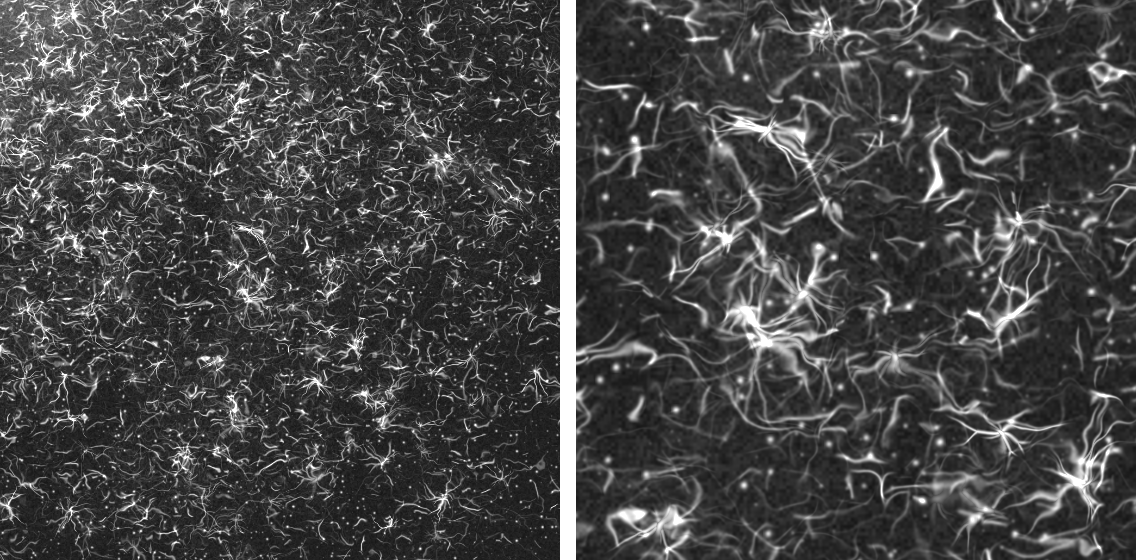
Left, the full canvas; right, a detail of the centre.
Write a WebGL 1 fragment shader that draws this texture.

```glsl
precision highp float;
uniform vec2 u_resolution;

vec4 hash4(vec2 p) {
  vec4 h = fract(p.xyxy * vec4(0.1031, 0.1030, 0.0973, 0.1099));
  h += dot(h, h.wzxy + 33.33);
  return fract((h.xxyz + h.yzzw) * h.zywx);
}

float noise(vec2 p) {
  vec2 i = floor(p), f = fract(p);
  f = f * f * (3.0 - 2.0 * f);
  float low = mix(hash4(i).x, hash4(i + vec2(1.0, 0.0)).x, f.x);
  float high = mix(hash4(i + vec2(0.0, 1.0)).x, hash4(i + 1.0).x, f.x);
  return mix(low, high, f.y);
}

vec2 rotate(vec2 v, float angle) {
  float c = cos(angle), s = sin(angle);
  return vec2(c * v.x + s * v.y, c * v.y - s * v.x);
}

// Tissue is crowded at the upper left and thins toward the lower right
float coverage(vec2 p) {
  float falloff = 1.05 - 0.85 * length(p - vec2(0.15, 1.0));
  float patches = 0.6 * noise(p * 6.0 + 3.0) + 0.4 * noise(p * 14.0);
  return clamp(falloff + 0.6 * (patches - 0.5), 0.06, 1.0);
}

// Short curved strands, mostly lying sideways
float fibres(vec2 p, float scale, float gain) {
  vec2 q = p * scale + scale * 1.7;
  float width = 0.00115 * scale, sum = 0.0;
  for (int j = -1; j <= 1; j++)
  for (int i = -1; i <= 1; i++) {
    vec2 id = floor(q) + vec2(i, j);
    float density = coverage((id + 0.5) / scale - 1.7);
    for (int k = 0; k < 3; k++) {
      vec4 place = hash4(id + float(k) * 17.3);
      vec4 form = hash4(id + float(k) * 11.9 + 71.7);
      if (place.z > density * 1.1 + 0.12) continue;
      float angle = 3.1416 * (place.w - 0.5);
      vec2 v = rotate(q - id - place.xy, angle - 0.25 * sin(2.0 * angle));
      float bend = 1.8 * (form.x - 0.5);
      float extent = 0.2 + 0.5 * form.y;
      float d = (v.y - bend * v.x * v.x) / sqrt(1.0 + 4.0 * bend * bend * v.x * v.x);
      float bright = form.w * form.w * form.w;
      float w = width * (0.85 + 0.3 * form.z + 0.5 * bright);
      float ends = 1.0 - smoothstep(0.5, 1.0, abs(v.x) / extent);
      sum += exp(-d * d / (w * w)) * ends * mix(0.08, 0.75, bright * form.w);
    }
  }
  return sum * gain;
}

// Star cells: a small bright body with a few tapering, forked arms
float stars(vec2 p, float scale, float share) {
  vec2 q = p * scale + scale * 0.37;
  float light = 0.0;
  for (int j = -1; j <= 1; j++)
  for (int i = -1; i <= 1; i++) {
    vec2 id = floor(q) + vec2(i, j);
    vec4 cell = hash4(id + scale);
    if (cell.z > share * (0.2 + coverage((id + 0.5) / scale - 0.37))) continue;
    vec2 v = q - id - cell.xy;
    vec2 body = rotate(v, cell.w * 20.0) * vec2(0.6, 1.3);
    float glow = exp(-dot(body, body) / 0.0025) + 0.04 * exp(-dot(v, v) / 0.08);
    for (int k = 0; k < 8; k++) {
      vec4 arm = hash4(id + float(k) * 7.3 + 31.1);
      vec2 a = rotate(v, 6.2832 * (float(k) + 1.1 * arm.x) / 8.0);
      float extent = 0.2 + 0.7 * arm.y * arm.y, t = a.x / extent;
      if (t < 0.0 || t > 1.0) continue;
      float bend = 1.3 * (arm.z - 0.5);
      float fork = 0.6 * arm.w * max(a.x - 0.2, 0.0);
      float d = abs(a.y - bend * a.x * a.x) - fork;
      d /= sqrt(1.0 + 4.0 * bend * bend * a.x * a.x);
      float w = max(mix(0.033, 0.01, t), 0.0011 * scale);
      float fade = smoothstep(0.0, 0.05, a.x) * (1.0 - smoothstep(0.6, 1.0, t));
      float strength = mix(1.0, 0.35, t) * mix(0.3, 1.0, arm.w);
      glow = max(glow, exp(-d * d / (w * w)) * fade * strength);
    }
    light += glow * mix(0.3, 1.05, cell.w);
  }
  return light;
}

// Small scattered specks, mostly faint
float specks(vec2 p, float scale) {
  vec2 q = p * scale;
  vec4 h = hash4(floor(q) + 5.0);
  float radius = scale * (0.0011 + 0.0012 * h.w * h.w);
  float d = length(fract(q) - 0.3 - 0.4 * h.xy);
  return step(h.z, 0.16) * exp(-d * d / (radius * radius)) * (0.12 + 0.7 * h.w * h.w);
}

// Streaky vessel descending to the right
float vessel(vec2 p) {
  vec2 v = rotate(p - vec2(0.67, 0.80), -0.545);
  float span = smoothstep(-0.02, 0.04, v.x) * (1.0 - smoothstep(0.26, 0.34, v.x));
  float d = v.y / (0.006 + 0.05 * v.x);
  float streak = noise(vec2(v.x * 40.0, v.y * 330.0 + 60.0 * v.x));
  return span * exp(-d * d) * (0.04 + 0.8 * pow(streak, 4.0));
}

void main() {
  vec2 p = gl_FragCoord.xy / u_resolution.y;
  vec2 wiggle = vec2(noise(p * 38.0), noise(p * 38.0 + 50.0)) - 0.5;
  vec2 fine = vec2(noise(p * 110.0 + 9.0), noise(p * 110.0 + 80.0)) - 0.5;
  vec2 q = p + 0.014 * wiggle + 0.006 * fine;
  float density = coverage(p);

  // Dim ground with soft haze and grain
  float grain = noise(p * 470.0) + 0.6 * noise(p * 230.0 + 40.0) - 0.8;
  float light = 0.125 + 0.03 * density + 0.1 * density * density * noise(p * 24.0);
  light += grain * (0.05 + 0.08 * density);
  vec2 corner = p - vec2(0.05, 0.98);
  light += 0.16 * exp(-dot(corner, corner) / 0.025);

  // Strands from long and faint to short and bright
  light += fibres(q, 12.0, 0.6) + fibres(q, 20.0, 0.8);
  light += fibres(q, 31.0, 0.9) + fibres(q, 45.0, 0.9);
  light += stars(q, 14.0, 0.45) + stars(q, 20.0, 0.4);
  light += specks(p, 70.0) + specks(p + 0.31, 110.0) + vessel(q);
  gl_FragColor = vec4(vec3(clamp(light, 0.09, 1.0)), 1.0);
}
```
